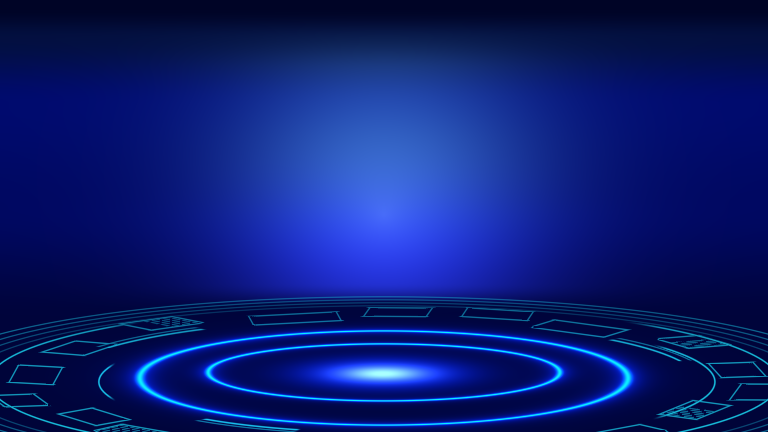
This background is drawn by a Shadertoy shader. Its source:

```glsl
// A blue halo hangs over a dark stage marked with glowing technical rings.
// The stage is a squashed floor plane: ellipses come from scaled lengths,
// and outlined panels and arcs are spread round it by angle in loops.

const vec3 CYAN = vec3(0.10, 0.82, 0.92);
const vec3 BLUE = vec3(0.02, 0.16, 1.0);

// Line of even width on the canvas around the zero set of d
float stroke(float d, float halfWidth) {
    float slope = length(vec2(dFdx(d), dFdy(d))) * iResolution.y;
    float away = abs(d) / max(slope, 0.0001);
    float soft = 0.8 / iResolution.y;
    return 1.0 - smoothstep(max(halfWidth - soft, 0.0), halfWidth + soft, away);
}

float ellipse(vec2 p, vec2 center, vec2 radii) {
    return length((p - center) / radii) - 1.0;
}

float box(vec2 p, vec2 halfSize) {
    vec2 d = abs(p) - halfSize;
    return length(max(d, 0.0)) + min(max(d.x, d.y), 0.0);
}

// Neon ring, naturally thicker at its sides than at its front and back
vec3 neonRing(float d) {
    float width = max(0.016, 0.8 * fwidth(d));
    float line = exp(-d * d / (width * width));
    return CYAN * vec3(0.3, 0.95, 1.0) * line
         + BLUE * (0.75 * exp(-abs(d) / 0.045) + 0.1 * exp(-abs(d) / 0.2));
}

vec3 backdrop(vec2 p) {
    vec3 col = mix(vec3(0.0, 0.015, 0.23), vec3(0.0, 0.03, 0.38), smoothstep(0.25, 0.52, p.y));
    col = mix(col, vec3(0.0, 0.04, 0.43), smoothstep(0.52, 0.76, p.y));
    col = mix(col, vec3(0.01, 0.06, 0.25), smoothstep(0.76, 0.92, p.y));
    col = mix(col, vec3(0.0, 0.015, 0.15), smoothstep(0.91, 0.98, p.y));

    // Halo: pure blue below, paler above, cut off by the stage
    float d = length(p - vec2(0.889, 0.503));
    vec3 tint = mix(vec3(0.13, 0.17, 0.65), vec3(0.22, 0.40, 0.42), smoothstep(0.33, 0.7, p.y));
    float fade = smoothstep(0.27, 0.345, p.y) * (1.0 - smoothstep(0.84, 0.98, p.y));
    col += tint * exp(-d * d / 0.14) * fade;
    return col + vec3(0.11, 0.12, 0.05) * exp(-d * 9.0) * fade;
}

// Outlined panels, one in each twenty degree step, some of them hatched
float panels(vec2 q) {
    float ink = 0.0;
    for (int i = 0; i < 18; i++) {
        float k = float(i);
        float angle = radians(20.0 * k + 10.0 + 5.0 * sin(0.9 * k));
        vec2 dir = vec2(cos(angle), sin(angle));
        vec2 local = vec2(dot(q, vec2(-dir.y, dir.x)), dot(q, dir));
        local.y -= 0.83 + 0.045 * sin(2.3 * k);
        local.x += 0.2 * local.y * sin(1.7 * k);
        float d = box(local, vec2(0.085 + 0.02 * sin(4.1 * k), 0.052));
        float shape = stroke(d, 0.0013);
        if (i % 5 == 1) {
            float bars = abs(fract(local.x / 0.035) - 0.5) - 0.25;
            shape = max(shape, 0.7 * stroke(bars, 0.001) * step(d, 0.0) * step(local.x, 0.02));
        }
        ink = max(ink, shape);
    }
    return ink;
}

// Short double arcs, each with a bold and a faint line
float arcs(vec2 q) {
    float ink = 0.0;
    float r = length(q);
    for (int i = 0; i < 3; i++) {
        float k = float(i);
        float angle = radians(32.0 + 103.5 * k);
        float facing = dot(q / max(r, 0.001), vec2(cos(angle), sin(angle)));
        float d = r - (0.73 + 0.12 * k - 0.09 * k * k);
        float lines = max(stroke(d, 0.0018), 0.6 * stroke(d - 0.025, 0.0011));
        ink = max(ink, lines * smoothstep(0.976, 0.98, facing));
    }
    return ink;
}

void mainImage(out vec4 fragColor, in vec2 fragCoord) {
    vec2 p = fragCoord / iResolution.y;
    p.x += 0.889 - 0.5 * iResolution.x / iResolution.y;
    vec2 q = (p - vec2(0.889, 0.116)) * vec2(1.0, 5.2);
    vec3 col = backdrop(p);

    // Dark stage
    float rim = ellipse(p, vec2(0.889, 0.109), vec2(1.088, 0.204));
    col = mix(col, vec3(0.0, 0.015, 0.22), 0.8 * (1.0 - smoothstep(-0.08, 0.02, rim)));

    // Fine lines along the rim, then partial rings at the sides
    float ink = 0.0;
    for (int i = 0; i < 4; i++) {
        float k = float(i);
        ink = max(ink, (0.65 - 0.1 * k) * stroke(rim + 0.034 * k, 0.0011));
    }
    float r = length(q);
    ink = max(ink, stroke(r - 0.914, 0.0016) * smoothstep(0.55, 0.65, abs(q.x)));
    ink = max(ink, stroke(r - 0.766, 0.0018) * smoothstep(0.62, 0.66, q.x));
    ink = max(ink, stroke(r - 0.66, 0.0018) * smoothstep(0.62, 0.64, -q.x));
    ink = max(ink, max(panels(q) * 0.8, arcs(q)));
    col = mix(col, CYAN, ink * mix(0.9, 0.6, smoothstep(0.15, 0.3, p.y)));

    // Neon rings and the bright core
    col += neonRing(ellipse(p, vec2(0.889, 0.125), vec2(0.565, 0.109)));
    col += neonRing(ellipse(p, vec2(0.889, 0.138), vec2(0.407, 0.066)));
    float core = length((p - vec2(0.886, 0.135)) / vec2(0.105, 0.019));
    col += BLUE * 1.1 * exp(-core * core / 3.2);
    col += vec3(0.65, 0.85, 0.5) * exp(-core * core * 1.3);

    fragColor = vec4(clamp(col, 0.0, 1.0), 1.0);
}
```
